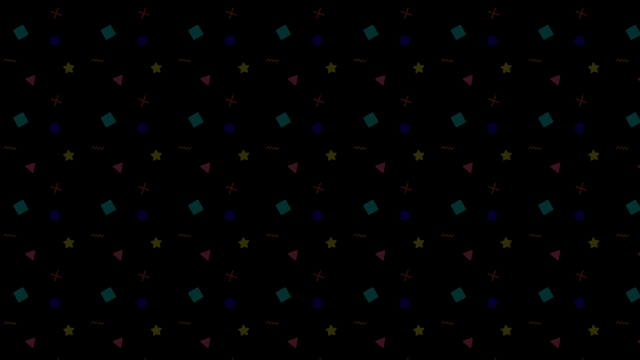
Give the GLSL for this pattern, as a WebGL 2 fragment shader.

```glsl
#version 300 es
precision highp float;
// Dim confetti on black: a square tile holding a cross, rounded square, disc,
// star, triangle and zigzag, repeated over the canvas.
// Each shape is a signed distance around its own wrapped centre in the tile.

#define VIEW_HEIGHT 432.0
#define TILE 105.0
#define CROSS_WIDTH 1.6
#define ZIGZAG_WIDTH 1.0
#define DISC_RADIUS 6.3
#define SQUARE_HALF 7.0

uniform vec2 u_resolution;
out vec4 outColor;

const float PI = 3.14159;
const vec3 BLACK  = vec3(0.0);
const vec3 TEAL   = vec3(0.01, 0.19, 0.18);
const vec3 PINK   = vec3(0.23, 0.07, 0.11);
const vec3 YELLOW = vec3(0.19, 0.18, 0.03);
const vec3 BLUE   = vec3(0.01, 0.00, 0.16);
const vec3 RED    = vec3(0.20, 0.05, 0.04);
const vec3 ORANGE = vec3(0.19, 0.11, 0.02);

// Offset from the nearest repeat of a centre, in a frame turned by degrees.
vec2 place(vec2 p, vec2 centre, float degrees) {
    vec2 q = mod(p - centre + 0.5 * TILE, TILE) - 0.5 * TILE;
    float a = radians(degrees);
    return vec2(cos(a) * q.x + sin(a) * q.y, cos(a) * q.y - sin(a) * q.x);
}

float segment(vec2 p, vec2 a, vec2 b) {
    vec2 w = p - a, e = b - a;
    return length(w - e * clamp(dot(w, e) / dot(e, e), 0.0, 1.0));
}

float roundedSquare(vec2 p, float halfSide, float corner) {
    vec2 q = abs(p) - halfSide + corner;
    return length(max(q, 0.0)) + min(max(q.x, q.y), 0.0) - corner;
}

// Star with n tips, the first along +x; inner = outer * cos(PI / n) is a polygon.
float star(vec2 p, float n, float outer, float inner) {
    float sector = PI / n;
    float a = mod(atan(p.y, p.x) + sector, 2.0 * sector) - sector;
    vec2 q = length(p) * vec2(cos(a), abs(sin(a)));
    vec2 tip = vec2(outer, 0.0);
    vec2 notch = inner * vec2(cos(sector), sin(sector));
    vec2 e = notch - tip, w = q - tip;
    float inside = e.x * w.y - e.y * w.x;
    return segment(q, tip, notch) * (inside > 0.0 ? -1.0 : 1.0);
}

float cross2(vec2 p, float reach) {
    vec2 q = abs(p);
    if (q.y > q.x) q = q.yx;
    return segment(q, vec2(0.0), vec2(reach, 0.0));
}

// Seven strokes alternating up and down.
float zigzag(vec2 p, float stepX, float height) {
    float d = 1e3;
    for (int i = 0; i < 7; i++) {
        float x = (float(i) - 3.5) * stepX;
        float y = (i % 2 == 0) ? -height : height;
        d = min(d, segment(p, vec2(x, y), vec2(x + stepX, -y)));
    }
    return d;
}

// Blend a colour over the canvas with an edge one pixel wide.
void paint(inout vec3 col, vec3 ink, float d, float pixel) {
    col = mix(col, ink, clamp(0.5 - d / pixel, 0.0, 1.0));
}

void main() {
    float pixel = VIEW_HEIGHT / u_resolution.y;
    vec2 p = gl_FragCoord.xy * pixel;
    vec3 col = BLACK;

    // Filled shapes
    paint(col, TEAL, roundedSquare(place(p, vec2(25.0, 78.2), 30.0), SQUARE_HALF, 1.6), pixel);
    paint(col, BLUE, length(place(p, vec2(65.7, 68.3), 0.0)) - DISC_RADIUS, pixel);
    paint(col, YELLOW, star(place(p, vec2(82.6, 35.3), 96.0), 5.0, 5.9, 3.0) - 1.0, pixel);
    paint(col, PINK, star(place(p, vec2(37.4, 21.2), 50.0), 3.0, 5.8, 2.9) - 1.2, pixel);

    // Stroked shapes
    paint(col, RED, cross2(place(p, vec2(67.5, 101.0), -19.0), 6.3) - 0.5 * CROSS_WIDTH, pixel);
    paint(col, ORANGE, zigzag(place(p, vec2(12.0, 44.4), -7.0), 2.05, 1.2) - 0.5 * ZIGZAG_WIDTH, pixel);

    outColor = vec4(col, 1.0);
}
```
